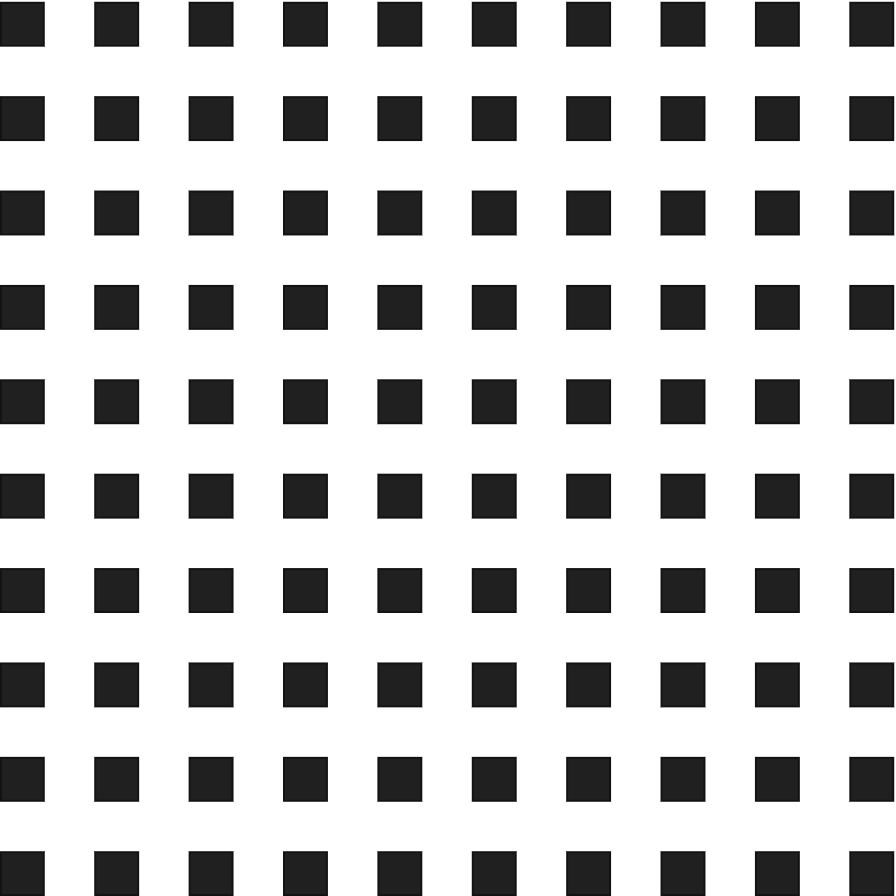
Reproduce this pattern procedurally as a WebGL 2 fragment shader.

```glsl
#version 300 es
precision highp float;
// Ten by ten grid of small charcoal squares on white.
// The canvas is folded into one cell; a box distance gives each square
// its soft edge and a thin, slightly darker rim.

uniform vec2 u_resolution;
out vec4 fragColor;

// Signed distance to a square centred at the origin, negative inside.
float squareDistance(vec2 p, float halfSide) {
    vec2 q = abs(p) - halfSide;
    return length(max(q, 0.0)) + min(max(q.x, q.y), 0.0);
}

// Linear edge coverage, one pixel wide.
float coverage(float dist, float pixel) {
    return clamp(0.5 - dist / pixel, 0.0, 1.0);
}

void main() {
    float pixel = 1.0 / min(u_resolution.x, u_resolution.y);
    vec2 uv = gl_FragCoord.xy / u_resolution;

    // Fold into a cell centred on its square
    float pitch = 0.10534;
    vec2 cell = (fract((uv - 0.0249) / pitch + 0.5) - 0.5) * pitch;
    float dist = squareDistance(cell, 0.02506);

    vec3 paper = vec3(1.0);
    vec3 charcoal = vec3(0.125);
    vec3 rim = vec3(0.07);

    // Dark rim around the flat fill, then the square over the paper
    vec3 ink = mix(rim, charcoal, coverage(dist + 0.0022, pixel));
    vec3 color = mix(paper, ink, coverage(dist, pixel));

    fragColor = vec4(color, 1.0);
}
```
